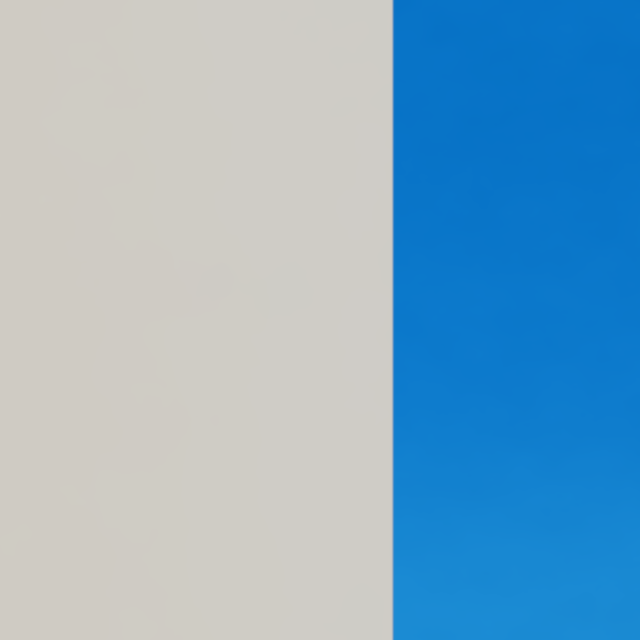
This background is drawn by a Shadertoy shader. Its source:

```glsl
// A smooth pale wall with a straight vertical edge against a deep blue sky.

#define EDGE_X 0.6142
#define EDGE_SOFTNESS 0.0021
#define WALL_WARM vec3(0.812, 0.797, 0.765)
#define WALL_COOL vec3(0.810, 0.800, 0.778)
#define SKY_HIGH vec3(0.030, 0.452, 0.780)
#define SKY_MIDDLE vec3(0.048, 0.478, 0.800)
#define SKY_LOW vec3(0.105, 0.545, 0.828)
#define FRINGE_COLOR vec3(0.47, 0.52, 0.70)
#define SKY_GRAIN 0.016
#define WALL_GRAIN 0.004

float hash(vec2 cell) {
    vec3 p = fract(vec3(cell.xyx) * 0.1031);
    p += dot(p, p.yzx + 33.33);
    return fract((p.x + p.y) * p.z);
}

float valueNoise(vec2 p) {
    vec2 cell = floor(p);
    vec2 f = fract(p);
    f = f * f * (3.0 - 2.0 * f);
    float low = mix(hash(cell), hash(cell + vec2(1.0, 0.0)), f.x);
    float high = mix(hash(cell + vec2(0.0, 1.0)), hash(cell + 1.0), f.x);
    return mix(low, high, f.y);
}

// Layered noise, centred on zero
float mottling(vec2 p) {
    float sum = 0.0;
    float weight = 0.5;
    for (int i = 0; i < 4; i++) {
        sum += weight * (valueNoise(p) - 0.5);
        p = mat2(1.6, 1.2, -1.2, 1.6) * p + 7.3;
        weight *= 0.5;
    }
    return sum;
}

vec3 wallColor(vec2 uv) {
    float coolness = smoothstep(0.0, 0.6, uv.x + 0.12 * (uv.y - 0.5));
    return mix(WALL_WARM, WALL_COOL, coolness) + WALL_GRAIN * mottling(uv * 9.0);
}

vec3 skyColor(vec2 uv) {
    // Brightens towards the horizon, mostly in the lower half
    vec3 sky = mix(SKY_MIDDLE, SKY_HIGH, smoothstep(0.38, 0.85, uv.y));
    sky = mix(SKY_LOW, sky, smoothstep(-0.02, 0.48, uv.y));
    return sky + SKY_GRAIN * mottling(uv * vec2(16.0, 22.0)) * vec3(0.7, 1.0, 0.8);
}

void mainImage(out vec4 fragColor, in vec2 fragCoord) {
    vec2 uv = fragCoord / iResolution.xy;
    float edgeDistance = uv.x - EDGE_X;

    // Antialiased boundary, at least one pixel wide
    float softness = max(EDGE_SOFTNESS, 0.75 / iResolution.x);
    float skyMask = smoothstep(-softness, softness, edgeDistance);
    vec3 color = mix(wallColor(uv), skyColor(uv), skyMask);

    // Faint violet fringe along the boundary
    float fringe = exp(-pow(edgeDistance / softness, 2.0));
    color = mix(color, FRINGE_COLOR, 0.3 * fringe);

    fragColor = vec4(clamp(color, 0.0, 1.0), 1.0);
}
```
